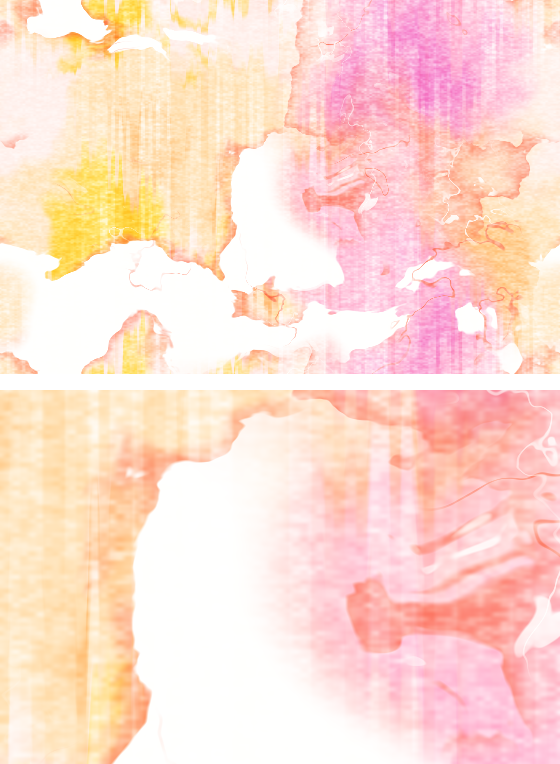
Top: the whole. Bottom: its middle third, enlarged.
A WebGL 2 fragment shader for this background:

```glsl
#version 300 es
precision highp float;
precision highp int;
// Seamless watercolour: pale pink and warm washes on paper, smeared into
// vertical streaks, with torn white gaps, dried rims, veins and fibres.
// All layers are thresholds of wrapping value noise on a warped domain.

uniform vec2 u_resolution;
out vec4 fragColor;

const vec3 WHITE  = vec3(1.0, 1.0, 0.995);
const vec3 PAPER  = vec3(1.0, 0.95, 0.935);
const vec3 CREAM  = vec3(1.0, 0.91, 0.77);
const vec3 PEACH  = vec3(1.0, 0.81, 0.57);
const vec3 YELLOW = vec3(1.0, 0.86, 0.33);
const vec3 PINK   = vec3(1.0, 0.78, 0.87);
const vec3 ORCHID = vec3(0.97, 0.58, 0.83);
const vec3 CORAL  = vec3(0.99, 0.53, 0.42);

const float TAU = 6.2831853;
const vec2  CELLS = vec2(3.0, 2.0);   // square lattice on a 3:2 tile
const float WARP = 0.16;              // bending of the blot outlines
const float SMEAR = 0.16;             // vertical drag of the washes
const float TORN_EDGE = 0.012;        // softness of torn outlines
const float GAP_LEVEL = 0.62;         // higher means fewer white gaps
const float BLOT_LEVEL = 0.58;        // higher means fewer coral blots
const float VEIN_WIDTH = 0.007;
const float STREAK_DEPTH = 0.75;
const float FIBRE_DEPTH = 0.55;

// Integer hash of a lattice cell, 0 to 1
float hash(ivec2 cell, int seed) {
    uvec3 v = uvec3(uvec2(cell), uint(seed)) * 1664525u + 1013904223u;
    v.x += v.y * v.z; v.y += v.z * v.x; v.z += v.x * v.y;
    v ^= v >> 16u;
    v.x += v.y * v.z; v.y += v.z * v.x; v.z += v.x * v.y;
    return float(v.z >> 8u) / float(1 << 24);
}

// Wrapping value noise; stepStart near 1 makes flat columns with crisp sides
float noise(vec2 uv, vec2 cells, float stepStart, int seed) {
    vec2 q = uv * cells;
    vec2 i = floor(q);
    vec2 f = smoothstep(vec2(stepStart, 0.0), vec2(1.0), q - i);
    ivec2 a = ivec2(mod(i + 0.5, cells));
    ivec2 b = ivec2(mod(i + 1.5, cells));
    return mix(mix(hash(a, seed), hash(ivec2(b.x, a.y), seed), f.x),
               mix(hash(ivec2(a.x, b.y), seed), hash(b, seed), f.x), f.y);
}

float fbm(vec2 uv, vec2 cells, int octaves, int seed) {
    float sum = 0.0, total = 0.0, amp = 1.0;
    for (int o = 0; o < octaves; o++) {
        sum += amp * noise(uv, cells, 0.0, seed + o);
        total += amp;
        amp *= 0.5;
        cells *= 2.0;
    }
    return sum / total;
}

float torn(float value, float level) {
    return smoothstep(0.0, TORN_EDGE, value - level);
}

float vein(vec2 uv, vec2 cells, int seed) {
    return 1.0 - smoothstep(0.2 * VEIN_WIDTH, VEIN_WIDTH, abs(fbm(uv, cells, 5, seed) - 0.5));
}

void main() {
    vec2 uv = gl_FragCoord.xy / u_resolution;

    // Warped domain for blots, smeared domain for washes
    vec2 bend = vec2(fbm(uv, CELLS * 2.0, 4, 10), fbm(uv, CELLS * 2.0, 4, 20)) - 0.5;
    vec2 blotUv = uv + WARP * bend * vec2(1.0, 1.5);
    float wide = noise(uv, vec2(36.0, 2.0), 0.85, 30) - 0.5;
    float fine = noise(uv, vec2(150.0, 3.0), 0.6, 31) - 0.5;
    float streaky = smoothstep(0.35, 0.6, fbm(uv, CELLS, 2, 32));
    vec2 washUv = blotUv + vec2(0.0, SMEAR * streaky * (wide + 0.5 * fine));

    // Soft washes: warm on one side of the tile, pink on the other
    float sway = cos(TAU * (washUv.x - 0.2 + 0.08 * sin(TAU * washUv.y)));
    float warmth = smoothstep(-0.2, 0.2,
        0.03 + 0.2 * sway + 1.2 * (fbm(washUv, CELLS, 4, 40) - 0.5));
    float density = fbm(washUv, vec2(4.0, 3.0), 5, 50);
    vec3 warm = mix(PAPER, CREAM, smoothstep(0.3, 0.46, density));
    warm = mix(warm, PEACH, smoothstep(0.52, 0.66, density));
    float sun = smoothstep(0.58, 0.7, fbm(washUv, vec2(5.0, 3.0), 4, 60));
    warm = mix(warm, YELLOW, sun);
    vec3 cool = mix(PAPER, PINK, smoothstep(0.38, 0.6, density));
    cool = mix(cool, ORCHID, smoothstep(0.62, 0.8, density));
    vec3 col = mix(cool, warm, warmth);

    // Coral blots: crisp outside, fading inwards from a dried rim
    float blot = fbm(blotUv, vec2(5.0, 4.0), 6, 70);
    float accent = smoothstep(0.42, 0.62, fbm(uv, CELLS * 2.0, 3, 80));
    float rim = exp(-14.0 * max(blot - BLOT_LEVEL, 0.0));
    col = mix(col, CORAL, 0.75 * accent * torn(blot, BLOT_LEVEL) * rim);

    // Torn white gaps with pigment gathered around them
    float gap = fbm(blotUv, vec2(4.0, 4.0), 6, 90);
    float gapGate = smoothstep(0.42, 0.54, fbm(uv, CELLS, 3, 100));
    float pooled = smoothstep(GAP_LEVEL - 0.07, GAP_LEVEL, gap);
    col = mix(col, mix(PEACH, CORAL, accent), 0.5 * pooled * gapGate * accent);
    col = mix(col, WHITE, torn(gap, GAP_LEVEL) * gapGate);

    // Thin veins and flecks near the accents
    float veinGate = smoothstep(0.5, 0.66, fbm(uv, CELLS * 2.0, 3, 110));
    col = mix(col, CORAL, 0.7 * veinGate * vein(blotUv, vec2(5.0, 4.0), 120));
    col = mix(col, WHITE, 0.85 * accent * veinGate * vein(blotUv, vec2(7.0, 5.0), 130));
    float fleck = smoothstep(0.68, 0.73, fbm(blotUv, vec2(36.0, 30.0), 3, 140));
    col = mix(col, WHITE, 0.9 * fleck * accent * veinGate);

    // Streaks and paper fibres vary the pigment strength, leaving white clean
    float fibre = noise(uv, vec2(72.0, 150.0), 0.0, 150)
                + noise(uv, vec2(210.0, 240.0), 0.0, 151) - 1.0;
    float strength = 1.0 + STREAK_DEPTH * streaky * (wide + 0.7 * fine) + FIBRE_DEPTH * fibre;
    col = pow(col, vec3(max(strength, 0.2)));

    fragColor = vec4(col, 1.0);
}
```
